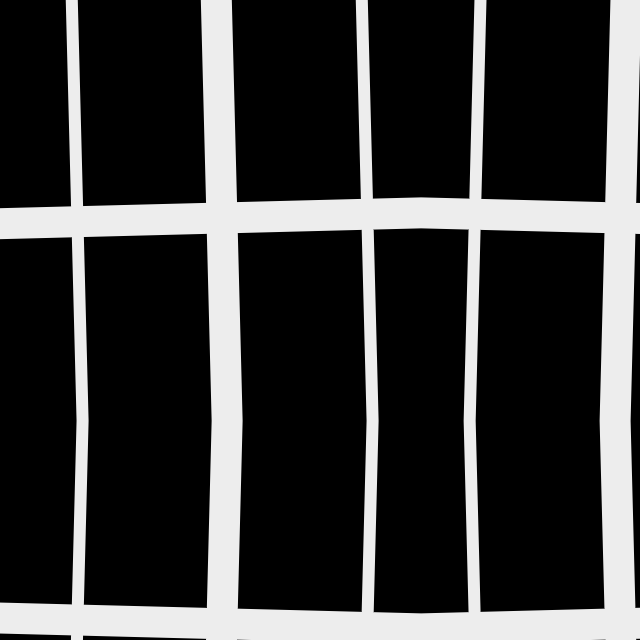
A Shadertoy shader for this pattern:

```glsl
// A pale lattice on black, folded about two off-centre axes so its bars bend slightly.
// The plane is mirrored with abs, turned by a small angle, and repeated with fract;
// thick and thin uprights alternate, crossed by evenly spaced thick rails.

const vec2  FOLD_CENTER    = vec2(0.658, 0.3424);
const float TILT           = 0.0257;  // radians
const float UPRIGHT_PERIOD = 0.4530;
const float THIN_OFFSET    = 0.0758;
const float THICK_OFFSET   = 0.3030;
const float RAIL_PERIOD    = 0.6498;
const float RAIL_OFFSET    = 0.3249;
const float THIN_WIDTH     = 0.0188;
const float THICK_WIDTH    = 0.0484;
const vec3  BAR_COLOR      = vec3(0.93);
const vec3  GAP_COLOR      = vec3(0.0);

// Signed distance to a repeated bar, negative inside it.
float barDistance(float position, float offset, float period, float width) {
    float toCenter = (fract((position - offset) / period + 0.5) - 0.5) * period;
    return abs(toCenter) - 0.5 * width;
}

void mainImage(out vec4 fragColor, in vec2 fragCoord) {
    float pixel = 1.0 / iResolution.y;

    // Mirror into one quadrant, then turn it.
    vec2 folded = abs(fragCoord * pixel - FOLD_CENTER);
    float c = cos(TILT), s = sin(TILT);
    vec2 p = vec2(c * folded.x - s * folded.y, s * folded.x + c * folded.y);

    // Union of the three families of bars.
    float thin  = barDistance(p.x, THIN_OFFSET, UPRIGHT_PERIOD, THIN_WIDTH);
    float thick = barDistance(p.x, THICK_OFFSET, UPRIGHT_PERIOD, THICK_WIDTH);
    float rail  = barDistance(p.y, RAIL_OFFSET, RAIL_PERIOD, THICK_WIDTH);
    float lattice = min(min(thin, thick), rail);

    // One-pixel edge coverage.
    float coverage = clamp(0.5 - lattice / pixel, 0.0, 1.0);
    fragColor = vec4(mix(GAP_COLOR, BAR_COLOR, coverage), 1.0);
}
```
